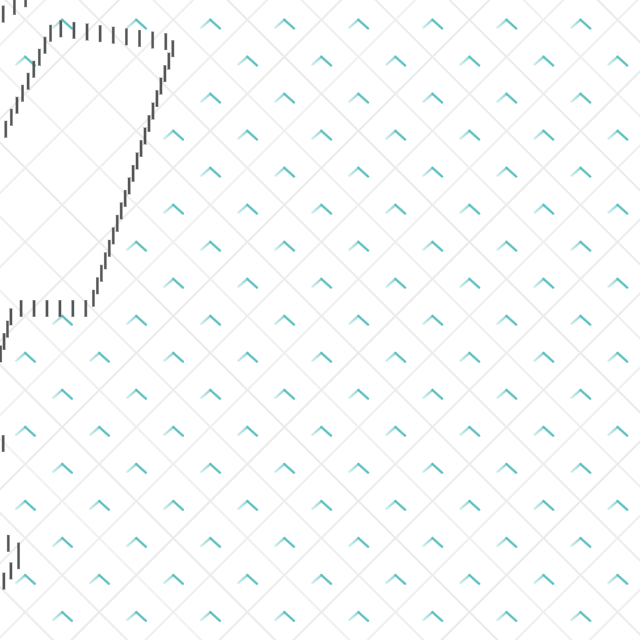
Reproduce this pattern procedurally as a WebGL 1 fragment shader.

```glsl
precision highp float;
// Diamond lattice with two-tone teal chevrons and a dashed, empty panel at the left.
uniform vec2 u_resolution;

// All lengths are percentages of the canvas.
float coverage(float d) {
  float blur = 130.0 / min(u_resolution.x, u_resolution.y);
  return clamp(0.5 - d / blur, 0.0, 1.0);
}

float segmentDistance(vec2 p, vec2 a, vec2 b) {
  vec2 ab = b - a;
  return length(p - a - ab * clamp(dot(p - a, ab) / dot(ab, ab), 0.0, 1.0));
}

// Signed distance to the line a-b, positive on its left.
float leftOf(vec2 p, vec2 a, vec2 b) {
  vec2 dir = normalize(b - a);
  return dot(p - a, vec2(-dir.y, dir.x));
}

// Distance to upright dashes spaced evenly from a to b.
float dashes(vec2 p, vec2 a, vec2 b, float gaps) {
  float d = 1e3;
  for (int i = 0; i <= 20; i++) {
    if (float(i) > gaps) break;
    vec2 q = abs(p - mix(a, b, float(i) / max(gaps, 1.0))) - vec2(0.2, 1.3);
    d = min(d, max(q.x, q.y));
  }
  return d;
}

float panelDistance(vec2 p) {
  float d = leftOf(p, vec2(0.9, 79.8), vec2(7.9, 94.8));
  d = max(d, leftOf(p, vec2(9.5, 95.5), vec2(25.9, 93.5)));
  d = max(d, leftOf(p, vec2(27.0, 92.4), vec2(14.6, 53.4)));
  return max(d, 51.8 - p.y);
}

float dashedOutline(vec2 p) {
  // Panel edges
  float d = dashes(p, vec2(0.9, 79.8), vec2(7.9, 94.8), 8.0);
  d = min(d, dashes(p, vec2(9.5, 95.5), vec2(25.9, 93.5), 8.0));
  d = min(d, dashes(p, vec2(27.0, 92.4), vec2(14.6, 53.4), 20.0));
  d = min(d, dashes(p, vec2(13.4, 51.8), vec2(3.3, 51.8), 5.0));
  d = min(d, dashes(p, vec2(1.7, 50.5), vec2(0.1, 44.7), 3.0));
  // Loose dashes along the left border
  d = min(d, dashes(p, vec2(0.5, 97.8), vec2(4.0, 100.2), 2.0));
  d = min(d, dashes(p, vec2(0.5, 30.7), vec2(0.5, 30.7), 0.0));
  d = min(d, dashes(p, vec2(1.3, 15.1), vec2(1.3, 15.1), 0.0));
  d = min(d, dashes(p, vec2(2.9, 13.9), vec2(2.9, 12.4), 1.0));
  return min(d, dashes(p, vec2(1.7, 10.8), vec2(0.6, 9.2), 1.0));
}

void main() {
  vec2 p = 100.0 * gl_FragCoord.xy / min(u_resolution.x, u_resolution.y);

  // Diamond cells are unit squares in diagonal coordinates
  float period = 11.57;
  vec2 q = (p - vec2(44.43, 62.2)) / period;
  vec2 diagonal = vec2(q.x + q.y, q.x - q.y);
  vec2 cell = floor(diagonal + 0.5);
  vec2 offset = diagonal - cell;
  vec2 local = 0.5 * period * vec2(offset.x + offset.y, offset.x - offset.y);

  // Lattice lines, each with a slightly different grey
  vec3 color = vec3(1.0);
  vec2 lineDistance = (0.5 - abs(offset)) * period * 0.7071 - 0.15;
  vec2 grey = 0.925 + 0.012 * sin(2.4 * floor(diagonal));
  color = mix(color, vec3(grey.x), coverage(lineDistance.x));
  color = min(color, mix(vec3(1.0), vec3(grey.y), coverage(lineDistance.y)));

  // Chevrons: pale left arm, stronger right arm, none within the panel
  float visible = step(0.9, panelDistance(p - local));
  float leftArm = segmentDistance(local, vec2(0.0), vec2(-1.4, -1.2)) - 0.18;
  float rightArm = segmentDistance(local, vec2(0.0), vec2(1.5, -1.35)) - 0.18;
  vec3 pale = mix(vec3(0.56, 0.82, 0.82), vec3(0.8, 0.93, 0.93), clamp(-local.x / 1.4, 0.0, 1.0));
  color = mix(color, pale, visible * coverage(leftArm));
  color = mix(color, vec3(0.37, 0.75, 0.75), visible * coverage(rightArm));

  color = mix(color, vec3(0.32, 0.33, 0.33), coverage(dashedOutline(p)));
  gl_FragColor = vec4(color, 1.0);
}
```
